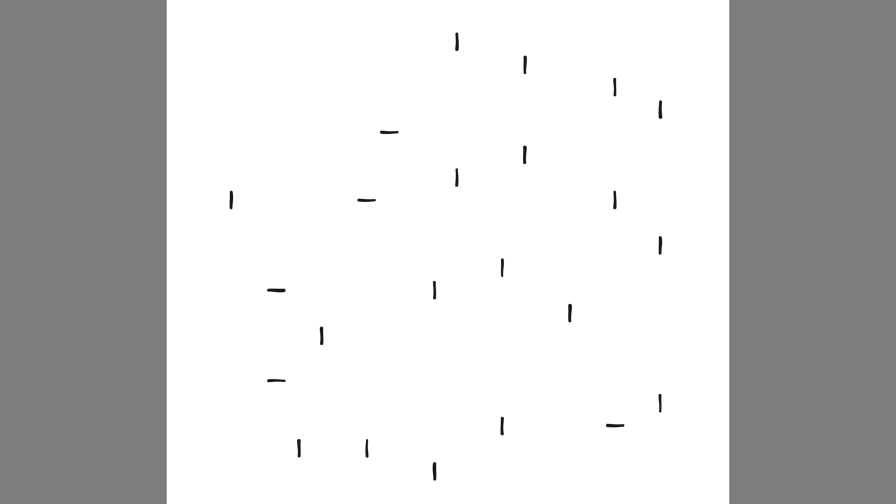
Give the GLSL for this pattern, as a Shadertoy shader.

```glsl
// A white square panel between grey side bands, strewn with short ink dashes.
// Cellular scatter: each block of grid cells picks one cell by hash and draws
// an upright or level stroke there; no stroke leaves its cell, so it tiles.

const vec3 PAPER = vec3(1.0);
const vec3 BAND  = vec3(0.49);
const vec3 INK   = vec3(0.09);

const float PANEL_HALF  = 0.558;             // lengths in canvas heights
const float CELL        = 0.0448;            // grid pitch
const vec2  GRID_CENTRE = vec2(0.018, -0.009);
const ivec2 BLOCKS      = ivec2(7, 4);       // blocks across and up
const ivec2 BLOCK_CELLS = ivec2(3, 5);       // cells in one block

const float FILLED     = 0.94;               // share of blocks with a dash
const float LEVEL      = 0.35;               // share of level dashes
const float DASH_HALF  = 0.0183;             // half length
const vec2  INK_HALF   = vec2(0.0024, 0.0033); // range of half widths
const float JITTER     = 0.0012;             // offset from the cell centre
const float WOBBLE     = 0.0004;             // unevenness of the stroke
const float SOFTNESS   = 0.003;              // least width of an edge
const int   SEED       = 17;

// Random value in 0..1 for a block and a channel
float hash(ivec2 block, int channel) {
    uint h = uint(block.x) * 374761393u + uint(block.y) * 668265263u
           + uint(channel + SEED * 16) * 2246822519u;
    h = (h ^ (h >> 15)) * 2654435769u;
    h = (h ^ (h >> 13)) * 3266489917u;
    h ^= h >> 16;
    return float(h >> 8) / 16777216.0;
}

// Signed distance to an upright stroke with round ends
float strokeDistance(vec2 p, float halfWidth, float phase) {
    p.x += WOBBLE * sin(p.y * 160.0 + phase);
    halfWidth += WOBBLE * sin(p.y * 110.0 + phase * 2.0);
    p.y -= clamp(p.y, halfWidth - DASH_HALF, DASH_HALF - halfWidth);
    return length(p) - halfWidth;
}

// Signed distance to the dash of the block around p
float dashDistance(vec2 p) {
    ivec2 gridSize = BLOCKS * BLOCK_CELLS;
    vec2 g = (p - GRID_CENTRE) / CELL + 0.5 * vec2(gridSize);
    ivec2 cell = ivec2(floor(g));
    if (any(lessThan(cell, ivec2(0))) || any(greaterThanEqual(cell, gridSize)))
        return 1.0;

    ivec2 block = cell / BLOCK_CELLS;
    ivec2 chosen = ivec2(vec2(hash(block, 0), hash(block, 1)) * vec2(BLOCK_CELLS));
    if (cell - block * BLOCK_CELLS != chosen || hash(block, 2) > FILLED)
        return 1.0;

    vec2 local = (fract(g) - 0.5) * CELL;
    local += JITTER * (vec2(hash(block, 3), hash(block, 4)) - 0.5);
    if (hash(block, 5) < LEVEL) local = local.yx;
    float halfWidth = mix(INK_HALF.x, INK_HALF.y, hash(block, 6));
    return strokeDistance(local, halfWidth, 6.2832 * hash(block, 7));
}

// Coverage of a shape from its signed distance
float cover(float d) {
    float edge = 0.5 * max(SOFTNESS, 1.3 / iResolution.y);
    return 1.0 - smoothstep(-edge, edge, d);
}

void mainImage(out vec4 fragColor, in vec2 fragCoord) {
    vec2 p = (fragCoord - 0.5 * iResolution.xy) / iResolution.y;
    vec3 color = mix(BAND, PAPER, cover(abs(p.x) - PANEL_HALF));
    color = mix(color, INK, cover(dashDistance(p)));
    fragColor = vec4(color, 1.0);
}
```
